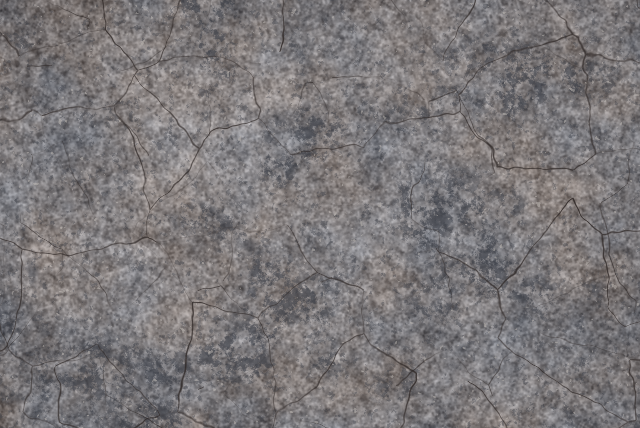
Give the GLSL for this texture, as a Shadertoy shader.

```glsl
// Weathered grey concrete: layered value noise gives mottling and grain,
// masked noise gives blue-black stains and pits, and the borders of two
// warped Voronoi layers give wandering cracks of uneven strength.

#define BASE_TONE     0.525
#define MOTTLE        0.13
#define PATCHES       0.31
#define GRAIN         0.33
#define STAIN_AMOUNT  0.62
#define PIT_AMOUNT    0.36
#define CRACK_CELLS   4.4
#define HAIR_CELLS    6.3
#define CRACK_WIDTH   0.0014
#define VIGNETTE      0.045

const vec3 STAIN_COLOR = vec3(0.22, 0.235, 0.27);
const vec3 CRACK_COLOR = vec3(0.18, 0.155, 0.15);
const vec3 GRIT_COLOR  = vec3(0.74, 0.72, 0.70);
const mat2 TURN = mat2(0.8, 0.6, -0.6, 0.8);

float hash(vec2 p) {
    vec3 q = fract(vec3(p.xyx) * 0.1031);
    q += dot(q, q.yzx + 33.33);
    return fract((q.x + q.y) * q.z);
}

vec2 hash2(vec2 p) {
    return vec2(hash(p + 17.0), hash(p + 71.0));
}

float noise(vec2 p) {
    vec2 i = floor(p), f = fract(p);
    f = f * f * (3.0 - 2.0 * f);
    return mix(mix(hash(i), hash(i + vec2(1, 0)), f.x),
               mix(hash(i + vec2(0, 1)), hash(i + vec2(1, 1)), f.x), f.y);
}

// Fractal noise, each octave turned to hide the lattice;
// a gain near one gives rough, crumbly shapes
float fbm(vec2 p, float gain) {
    float sum = 0.0, amp = 1.0, total = 0.0;
    for (int i = 0; i < 5; i++) {
        sum += amp * noise(p);
        total += amp;
        p = 2.0 * TURN * p + 13.7;
        amp *= gain;
    }
    return sum / total;
}

// Bends for the crack paths: long curves, kinks and fine jags
vec2 wander(vec2 p) {
    vec2 shift = vec2(0.0);
    float freq = 6.0, amp = 0.05;
    for (int i = 0; i < 3; i++) {
        shift += amp * (vec2(noise(p * freq + 61.0), noise(p * freq + 33.0)) - 0.5);
        p = TURN * p;
        freq *= 3.1;
        amp *= 0.35;
    }
    return shift;
}

// x: distance to the nearest cell border, y: random value of that border
vec2 cellBorder(vec2 p) {
    vec2 cell = floor(p), f = fract(p), nearOffset, nearCell;
    float nearest = 9.0;
    for (int y = -1; y <= 1; y++)
    for (int x = -1; x <= 1; x++) {
        vec2 g = vec2(x, y);
        vec2 r = g + hash2(cell + g) - f;
        if (dot(r, r) < nearest) {
            nearest = dot(r, r);
            nearOffset = r;
            nearCell = g;
        }
    }
    vec2 border = vec2(9.0, 0.0);
    for (int y = -2; y <= 2; y++)
    for (int x = -2; x <= 2; x++) {
        vec2 g = nearCell + vec2(x, y);
        vec2 r = g + hash2(cell + g) - f;
        vec2 across = r - nearOffset;
        if (dot(across, across) < 1e-5) continue;
        float d = dot(0.5 * (nearOffset + r), normalize(across));
        if (d < border.x) border = vec2(d, hash(2.0 * cell + g + nearCell + 5.0));
    }
    return border;
}

float line(float d, float width, float pixel) {
    return 1.0 - smoothstep(width - 0.75 * pixel, width + 0.75 * pixel, d);
}

void mainImage(out vec4 fragColor, in vec2 fragCoord) {
    float pixel = 1.0 / iResolution.y;
    vec2 p = fragCoord * pixel + 3.0;
    vec2 centered = 2.0 * fragCoord / iResolution.xy - 1.0;

    // Surface tone and warm or cool drift
    float broad = fbm(p * 5.0, 0.6);
    float medium = fbm(p * 34.0 + 8.0, 0.6);
    float grain = 0.5 * noise(TURN * p * 120.0) + 0.5 * noise(TURN * TURN * p * 200.0 + 31.0);
    float tone = BASE_TONE + MOTTLE * (broad - 0.5) + PATCHES * (medium - 0.5)
               + GRAIN * (grain - 0.5) - VIGNETTE * dot(centered, centered);
    float warmth = 0.07 * (fbm(p * 9.0 + 52.0, 0.6) - 0.5);
    vec3 color = tone + vec3(0.009 + warmth, -0.005, -warmth);

    // Stains: loose clusters of small crumbly marks
    float zone = smoothstep(0.50, 0.70, fbm(p * 6.0 + 90.0, 0.5));
    float marks = smoothstep(0.46, 0.64, fbm(TURN * p * 42.0 + 27.0, 0.75));
    color = mix(color, STAIN_COLOR, STAIN_AMOUNT * zone * (0.12 + 0.88 * marks));

    // Ragged dark pits and fine pale grit
    float pits = smoothstep(0.62, 0.74, fbm(p * 75.0 + 7.0, 0.6));
    float grit = noise(TURN * p * 150.0 + 77.0) * noise(p * 135.0 + 19.0);
    color = mix(color, STAIN_COLOR, PIT_AMOUNT * pits);
    color = mix(color, GRIT_COLOR, 0.5 * smoothstep(0.64, 0.78, grit));

    // Cracks: a strong network and a faint, interrupted one
    vec2 warped = p + wander(p);
    vec2 main = cellBorder(warped * CRACK_CELLS);
    vec2 hair = cellBorder(warped * HAIR_CELLS + 20.0);
    float breaks = noise(p * 9.0 + 44.0);
    float mainDist = main.x / CRACK_CELLS;
    float mainFade = smoothstep(0.1, 0.5, main.y) * mix(0.5, 1.0, breaks);
    float hairFade = smoothstep(0.35, 0.85, hair.y) * smoothstep(0.2, 0.65, breaks);
    float width = CRACK_WIDTH * mix(0.6, 1.4, noise(p * 24.0));
    color += vec3(0.03, 0.021, 0.013) * mainFade * exp(-mainDist * 90.0);
    color = mix(color, CRACK_COLOR, 0.9 * mainFade * line(mainDist, width, pixel));
    color = mix(color, CRACK_COLOR, 0.65 * hairFade * line(hair.x / HAIR_CELLS, width * 0.75, pixel));

    fragColor = vec4(clamp(color, 0.0, 1.0), 1.0);
}
```
